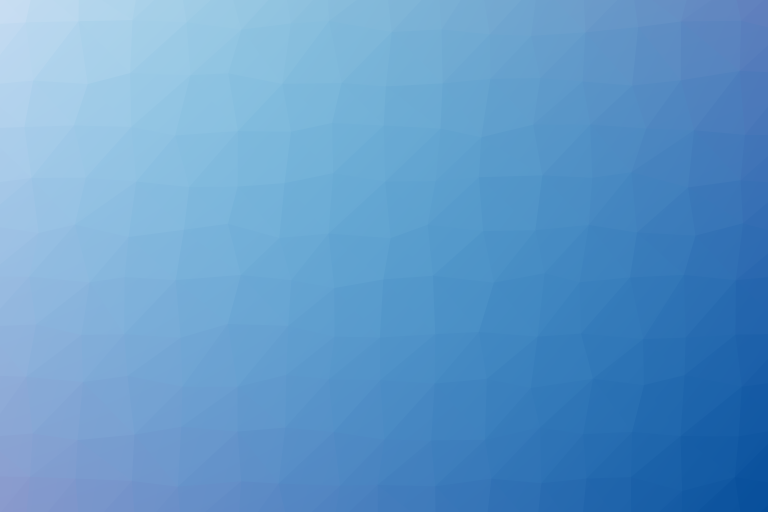
A Shadertoy shader for this background:

```glsl
// Low-poly mesh of softly faceted triangles over a pale-to-deep blue gradient.

const float CELL = 0.0988; // mesh spacing as a share of canvas height
const vec2 ANCHOR = vec2(0.0605, 0.9453); // a mesh node near the top left

vec2 hash22(vec2 p) {
    vec3 q = fract(p.xyx * vec3(0.1031, 0.1030, 0.0973));
    q += dot(q, q.yzx + 33.33);
    return fract((q.xx + q.yz) * q.zy);
}

// Mesh node, nudged away from its regular grid place
vec2 node(vec2 id) {
    return id + 0.32 * (hash22(id + 57.0) - 0.5);
}

// Weights of a parabola through values at 0, 0.5 and 1
vec3 parabola(float t) {
    return vec3((2.0 * t - 1.0) * (t - 1.0), 4.0 * t * (1.0 - t), t * (2.0 * t - 1.0));
}

// Smooth colour field; each matrix holds left, middle and right colours
vec3 gradient(vec2 uv) {
    uv = clamp(uv, 0.0, 1.0);
    mat3 top = mat3(0.79, 0.87, 0.95, 0.51, 0.72, 0.85, 0.38, 0.50, 0.74);
    mat3 middle = mat3(0.61, 0.75, 0.89, 0.36, 0.625, 0.81, 0.17, 0.41, 0.69);
    mat3 bottom = mat3(0.54, 0.60, 0.80, 0.27, 0.49, 0.74, 0.02, 0.30, 0.60);
    vec3 across = parabola(uv.x);
    return mat3(bottom * across, middle * across, top * across) * parabola(uv.y);
}

vec2 canvasUv(vec2 p) {
    return (p * CELL + ANCHOR) * vec2(iResolution.y / iResolution.x, 1.0);
}

// Signed distance to the left of the line from a to b
float leftOf(vec2 p, vec2 a, vec2 b) {
    vec2 e = normalize(b - a), d = p - a;
    return e.x * d.y - e.y * d.x;
}

// Facet colour weighted by its antialiased coverage (counterclockwise corners)
vec4 facet(vec2 p, vec2 a, vec2 b, vec2 c, float pixel) {
    float inside = min(leftOf(p, a, b), min(leftOf(p, b, c), leftOf(p, c, a)));
    float cover = clamp(0.5 + inside / pixel, 0.0, 1.0);
    return cover * vec4(gradient(canvasUv((a + b + c) / 3.0)), 1.0);
}

void mainImage(out vec4 fragColor, in vec2 fragCoord) {
    vec2 p = (fragCoord / iResolution.y - ANCHOR) / CELL;
    float pixel = 1.0 / (iResolution.y * CELL);
    vec4 sum = vec4(0.0);

    // Split every nearby quad along its shorter diagonal
    for (int j = -1; j <= 1; j++) {
        for (int i = -1; i <= 1; i++) {
            vec2 id = floor(p) + vec2(i, j);
            vec2 a = node(id), b = node(id + vec2(1, 0));
            vec2 c = node(id + vec2(1, 1)), d = node(id + vec2(0, 1));
            if (distance(a, c) < distance(b, d) + 0.06) {
                sum += facet(p, a, b, c, pixel) + facet(p, a, c, d, pixel);
            } else {
                sum += facet(p, a, b, d, pixel) + facet(p, b, c, d, pixel);
            }
        }
    }

    // Mostly flat facets, with a little gradient left inside each
    vec3 flatColor = sum.rgb / max(sum.a, 0.001);
    fragColor = vec4(mix(gradient(canvasUv(p)), flatColor, 0.75), 1.0);
}
```
